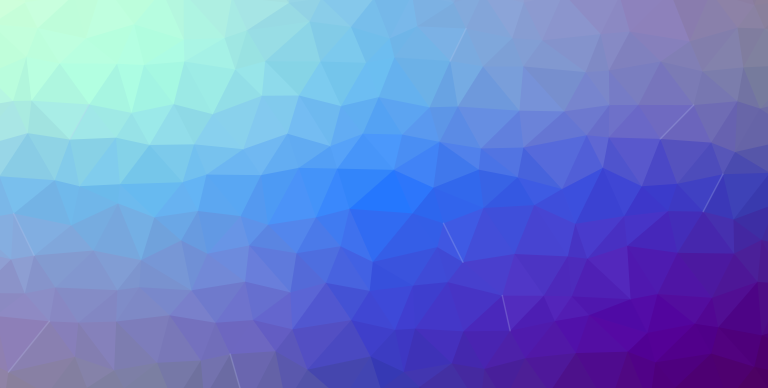
Give the GLSL for this background, as a Shadertoy shader.

```glsl
// Low-poly background: a jittered, staggered grid of points is split into
// triangles, each filled flat with the average of a horizontal and a vertical
// colour ramp (mint, blue, purple) taken at the triangle's centre.

float hash(vec2 p) {
    vec3 q = fract(p.xyx * vec3(0.1031, 0.1030, 0.0973));
    q += dot(q, q.yzx + 33.33);
    return fract((q.x + q.y) * q.z);
}

float cross2(vec2 a, vec2 b) { return a.x * b.y - a.y * b.x; }

// Piecewise linear ramp from mint through blue to dark purple
vec3 ramp(float t) {
    vec3 c = mix(vec3(0.80, 1.00, 0.85), vec3(0.67, 1.00, 0.88), clamp(t / 0.19, 0.0, 1.0));
    c = mix(c, vec3(0.50, 0.77, 0.93), clamp((t - 0.19) / 0.15, 0.0, 1.0));
    c = mix(c, vec3(0.14, 0.47, 1.00), clamp((t - 0.34) / 0.16, 0.0, 1.0));
    c = mix(c, vec3(0.30, 0.25, 0.80), clamp((t - 0.50) / 0.17, 0.0, 1.0));
    c = mix(c, vec3(0.33, 0.00, 0.62), clamp((t - 0.67) / 0.18, 0.0, 1.0));
    return mix(c, vec3(0.29, 0.00, 0.36), clamp((t - 0.85) / 0.15, 0.0, 1.0));
}

// Grid units to canvas heights, y pointing down
vec2 gridToCanvas(vec2 g, float aspect) {
    return vec2(g.x / 18.0 * aspect, g.y * 0.0946 + 0.08);
}

vec2 vertex(vec2 id, float aspect) {
    vec2 jitter = vec2(hash(id + 57.0), hash(id + 131.0)) - 0.5;
    float stagger = 0.5 * mod(id.y, 2.0);
    return gridToCanvas(id + vec2(stagger, 0.0) + 0.62 * jitter, aspect);
}

// Signed distance to the line a-b, positive on the inner side
float edgeDistance(vec2 p, vec2 a, vec2 b) {
    return cross2(b - a, p - a) / length(b - a);
}

// Flat colour in rgb and smooth coverage in alpha, premultiplied
vec4 triangle(vec2 p, vec2 a, vec2 b, vec2 c, float aspect, float pixel) {
    float d = min(edgeDistance(p, a, b), min(edgeDistance(p, b, c), edgeDistance(p, c, a)));
    float cover = clamp(d / pixel + 0.5, 0.0, 1.0);
    vec2 centre = (a + b + c) / 3.0;
    vec3 color = 0.5 * (ramp(centre.x / aspect) + ramp(centre.y));
    color += 0.025 * (hash(floor(centre * 900.0)) - 0.5);
    return vec4(color, 1.0) * cover;
}

float segmentDistance(vec2 p, vec2 a, vec2 b) {
    vec2 ab = b - a;
    return length(p - a - ab * clamp(dot(p - a, ab) / dot(ab, ab), 0.0, 1.0));
}

void mainImage(out vec4 fragColor, in vec2 fragCoord) {
    float aspect = iResolution.x / iResolution.y;
    float pixel = 1.0 / iResolution.y;
    vec2 p = vec2(fragCoord.x, iResolution.y - fragCoord.y) * pixel;
    vec2 cell = floor(vec2(p.x / aspect * 18.0, (p.y - 0.08) / 0.0946));

    vec4 sum = vec4(0.0);
    float seam = 0.0;
    for (int j = -1; j <= 1; j++)
    for (int i = -1; i <= 1; i++) {
        vec2 id = cell + vec2(i, j);
        vec2 a = vertex(id, aspect);
        vec2 b = vertex(id + vec2(1, 0), aspect);
        vec2 c = vertex(id + vec2(1, 1), aspect);
        vec2 d = vertex(id + vec2(0, 1), aspect);

        // Delaunay test: take the other diagonal if opposite angles exceed pi
        float angleSine = cross2(c - b, a - b) * dot(a - d, c - d)
                        + dot(c - b, a - b) * cross2(a - d, c - d);
        if (angleSine < 0.0) {
            vec2 first = a;
            a = b; b = c; c = d; d = first;
        }
        sum += triangle(p, a, b, c, aspect, pixel);
        sum += triangle(p, a, c, d, aspect, pixel);

        // A few diagonals carry a faint light hairline
        float line = 1.0 - smoothstep(0.0, 0.001 + pixel, segmentDistance(p, a, c));
        seam = max(seam, line * step(0.97, hash(id + 311.0)));
    }
    vec3 color = sum.rgb / max(sum.a, 0.0001);
    color = mix(color, vec3(0.75, 0.80, 0.95), 0.25 * seam);
    fragColor = vec4(clamp(color, 0.0, 1.0), 1.0);
}
```
